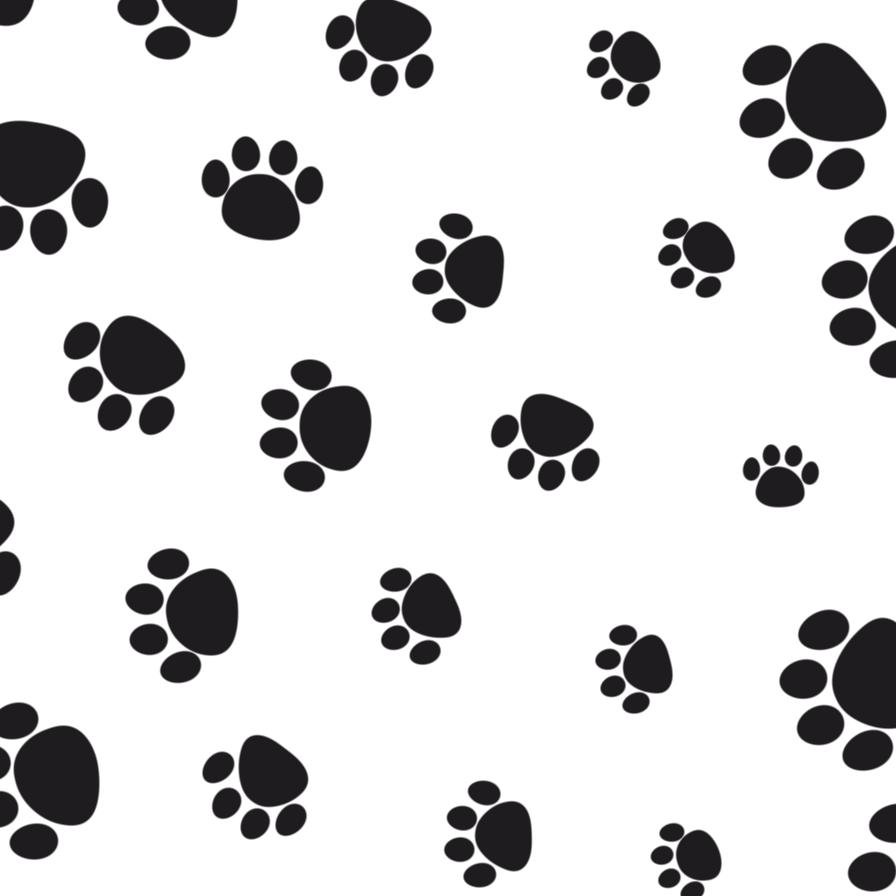
Write a WebGL 2 fragment shader that draws this pattern.

```glsl
#version 300 es
precision highp float;

uniform vec2 u_resolution;
out vec4 fragColor;

const vec3 PAPER = vec3(1.0);
const vec3 INK = vec3(0.12, 0.11, 0.12);

const vec2 CELL = vec2(0.215, 0.24);     // spacing of the paws
const float GRID_TURN = 0.38;            // slant of the grid
const float JITTER = 0.055;              // full range of the random offset
const float SIZE_LARGE = 0.057;          // pad half width, falling to the right
const float SIZE_SMALL = 0.029;
const float SIZE_SPREAD = 0.012;
const float SIZE_SHIFT = 0.1;            // where the sizes start over
const float ANGLE_MIN = 3.05;            // toes to the left
const float ANGLE_MAX = 4.7;             // toes downward
const float ANGLE_UP = 1.5;              // the rare upright paw
const float UP_SHARE = 0.05;
const float EDGE = 0.0011;               // half width of the soft edge

// Paw proportions, in pad half widths, with the toes toward +y
const float PAW_MIDDLE = 0.42;
const float PAD_HEIGHT = 0.86;
const float PAD_TAPER = 0.28;
const float PAD_POWER = 2.25;
const vec2 OUTER_TOE = vec2(1.23, 0.65);
const vec2 INNER_TOE = vec2(0.47, 1.31);
const vec2 OUTER_RADII = vec2(0.37, 0.50);
const vec2 INNER_RADII = vec2(0.375, 0.46);
const float TOE_TILT = 0.06;

float hash(vec2 p, float seed) {
    vec3 q = fract(vec3(p, seed) * vec3(0.1031, 0.1130, 0.0973) + 0.37);
    q += dot(q, q.yzx + 33.33);
    return fract((q.x + q.y) * q.z);
}

float signedHash(vec2 p, float seed) {
    return 2.0 * hash(p, seed) - 1.0;
}

vec2 rotate(vec2 p, float angle) {
    float c = cos(angle), s = sin(angle);
    return vec2(c * p.x - s * p.y, s * p.x + c * p.y);
}

float ellipseDistance(vec2 p, vec2 radii) {
    float k = length(p / radii);
    float slope = length(p / (radii * radii));
    return k * (k - 1.0) / max(slope, 0.001);
}

// Egg-like pad with a flattened heel; zero on the outline
float padLevel(vec2 p, float skew, float phase) {
    p.x += skew * p.y;
    float width = max(1.0 - PAD_TAPER * p.y, 0.3);
    vec2 q = abs(p / vec2(width, PAD_HEIGHT));
    float k = pow(pow(q.x, PAD_POWER) + pow(q.y, PAD_POWER), 1.0 / PAD_POWER);
    return k - 1.0 - 0.025 * sin(3.0 * atan(p.y, p.x) + phase);
}

// Level divided by its slope, for an even edge all around
float padDistance(vec2 p, vec2 id) {
    float skew = 0.13 * signedHash(id, 11.0);
    float phase = 6.28 * hash(id, 12.0);
    const vec2 STEP = vec2(0.01, 0.0);
    float level = padLevel(p, skew, phase);
    vec2 slope = vec2(padLevel(p + STEP.xy, skew, phase),
                      padLevel(p + STEP.yx, skew, phase)) - level;
    return level / max(length(slope) / STEP.x, 0.3);
}

float pawDistance(vec2 p, vec2 id) {
    float d = padDistance(p, id);
    for (int i = 0; i < 4; i++) {
        float side = i < 2 ? -1.0 : 1.0;
        bool outer = i % 2 == 0;
        float seed = 20.0 + 3.0 * float(i);
        vec2 center = outer ? OUTER_TOE : INNER_TOE;
        center.x *= side;
        center += 0.025 * vec2(signedHash(id, seed), signedHash(id, seed + 1.0));
        float tilt = side * TOE_TILT + 0.16 * signedHash(id, seed + 2.0);
        vec2 q = rotate(p - center, tilt);
        q.x *= 1.0 + 0.15 * q.y;
        d = min(d, ellipseDistance(q, outer ? OUTER_RADII : INNER_RADII));
    }
    return d;
}

// Distance to the paw that belongs to one cell of the staggered grid
float cellDistance(vec2 uv, vec2 id) {
    vec2 center = (id + 0.5) * CELL;
    center.y += 0.5 * CELL.y * mod(id.x, 2.0);
    center += JITTER * (vec2(hash(id, 1.0), hash(id, 2.0)) - 0.5);
    center = rotate(center, GRID_TURN);

    float size = mix(SIZE_LARGE, SIZE_SMALL, fract(center.x + SIZE_SHIFT));
    size += SIZE_SPREAD * (hash(id, 3.0) - 0.5);

    float turn = hash(id, 4.0);
    float angle = mix(ANGLE_MIN, ANGLE_MAX, turn * sqrt(turn));
    if (hash(id, 5.0) < UP_SHARE) angle = ANGLE_UP;

    vec2 p = rotate(uv - center, 1.5708 - angle) / size;
    p.y += PAW_MIDDLE;
    return pawDistance(p, id) * size;
}

void main() {
    float extent = min(u_resolution.x, u_resolution.y);
    vec2 uv = gl_FragCoord.xy / extent;

    // Nearest paw among the neighbouring cells
    vec2 home = floor(rotate(uv, -GRID_TURN) / CELL);
    float d = 1.0;
    for (int y = -2; y <= 1; y++)
        for (int x = -1; x <= 1; x++)
            d = min(d, cellDistance(uv, home + vec2(x, y)));

    // Soft edge, never thinner than a pixel
    float edge = max(EDGE, 0.5 / extent);
    float paper = smoothstep(-1.6 * edge, edge, d);
    fragColor = vec4(mix(INK, PAPER, paper), 1.0);
}
```
